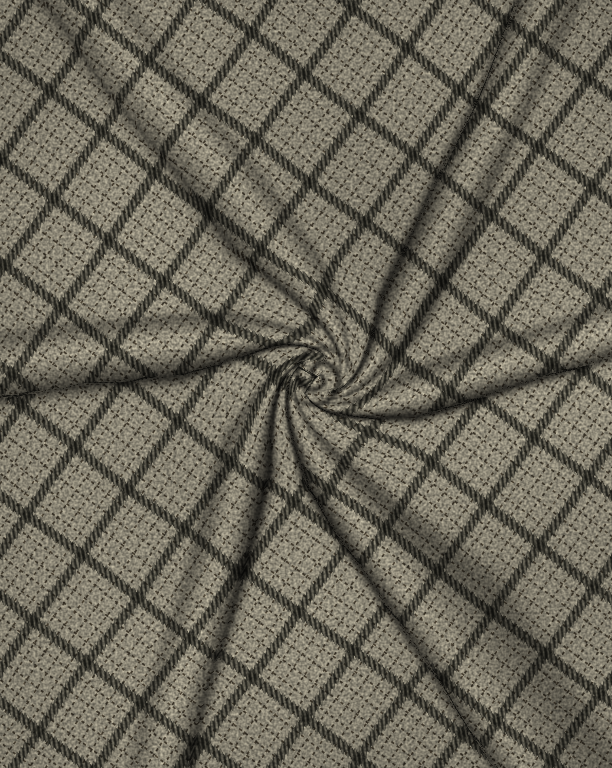
Give the GLSL for this texture, as a Shadertoy shader.

```glsl
// Checked wool cloth gathered into a central swirl with six radiating folds.
#define CENTER vec2(0.414, 0.510)
#define TWIST 0.066
#define CUT_ANGLE -0.349
#define CELL vec2(0.088, 0.107)
#define BAND_HALF 0.0066
#define THREAD_HALF 0.0011
#define STITCH 0.0086
#define FLECK 0.40
#define WOOL vec3(0.572, 0.550, 0.482)
#define CHARCOAL vec3(0.090, 0.090, 0.072)
#define BROWN vec3(0.190, 0.160, 0.115)
#define TAU 6.2831853

// Fold: angle from the cut, left width, left shadow, right shadow
const vec4 FOLDS[6] = vec4[6](
    vec4(0.68, 0.030, 0.38, 0.62), vec4(1.48, 0.034, 0.58, 0.48),
    vec4(2.58, 0.050, 0.42, 0.30), vec4(3.61, 0.046, 0.58, 0.36),
    vec4(4.80, 0.036, 0.66, 0.36), vec4(5.67, 0.090, 0.44, 0.62));

// Shift of the check in the sector that follows each fold
const vec2 SHIFTS[6] = vec2[6](
    vec2(0.728, 0.535), vec2(0.282, 0.516), vec2(0.358, 0.473),
    vec2(0.753, 0.237), vec2(0.840, 0.305), vec2(1.160, 0.695));

vec2 gradientAt(vec2 cell) {
    float h = fract(sin(dot(cell, vec2(127.1, 311.7))) * 43758.55);
    return vec2(cos(h * TAU), sin(h * TAU));
}

float gradientNoise(vec2 p) {
    vec2 i = floor(p), f = fract(p);
    vec2 u = f * f * f * (f * (f * 6.0 - 15.0) + 10.0);
    vec2 e = vec2(1.0, 0.0);
    float low = mix(dot(gradientAt(i), f), dot(gradientAt(i + e), f - e), u.x);
    float high = mix(dot(gradientAt(i + e.yx), f - e.yx),
                     dot(gradientAt(i + 1.0), f - 1.0), u.x);
    return mix(low, high, u.y);
}

// Darkening that builds up over a roll and ends abruptly on the flat cloth
float crease(float d, float width) {
    float e = (d - width) / (width * (d < width ? 0.55 : 0.28));
    return exp(-e * e);
}

vec2 stroke(vec2 d, float halfWidth) {
    float soft = 0.7 / iResolution.y;
    return 1.0 - smoothstep(halfWidth - soft, halfWidth + soft, d);
}

vec2 distanceToLine(vec2 g) {
    return abs(fract(g + 0.5) - 0.5);
}

// Charcoal bands in x, fine dashed threads in y
vec2 checkPattern(vec2 g) {
    vec2 cloth = g * CELL;
    vec2 fromBand = distanceToLine(g) * CELL;
    float twill = sin((cloth.x + cloth.y) * TAU / STITCH);
    vec2 bands = stroke(fromBand + 0.0018 * twill, BAND_HALF);
    bands *= 0.60 + 0.28 * twill;
    float band = 1.0 - (1.0 - bands.x) * (1.0 - bands.y);

    vec2 threads = stroke(distanceToLine(g * 5.0) * CELL / 5.0, THREAD_HALF);
    vec2 dashes = smoothstep(-0.4, 0.4, sin(cloth.yx * TAU / STITCH));
    threads *= dashes * step(0.1 * CELL, fromBand);
    return vec2(band, max(threads.x, threads.y));
}

void mainImage(out vec4 fragColor, in vec2 fragCoord) {
    vec2 p = fragCoord / iResolution.y;
    vec2 rel = p - CENTER;
    float r = max(length(rel), 0.001);
    float theta = atan(rel.y, rel.x);
    float turn = TWIST / max(r, 0.028);
    float phi = mod(theta + turn - CUT_ANGLE, TAU);

    // Folds shade the cloth; the check jumps where a roll hides the flat part
    float light = 1.0;
    vec2 shift = SHIFTS[5];
    float wander = 0.010 * gradientNoise(p * 5.0) * smoothstep(0.08, 0.3, r);
    float fade = mix(1.0, 0.64, smoothstep(0.12, 0.5, r));
    fade *= smoothstep(0.012, 0.05, r);
    for (int i = 0; i < 6; i++) {
        vec4 fold = FOLDS[i];
        float s = r * (phi - fold.x) + wander;
        float left = min(fold.y, 0.26 * r);
        float right = min(0.034, 0.24 * r);
        light *= 1.0 - fade * fold.z * crease(s, left);
        light *= 1.0 - fade * fold.w * crease(-s, right);
        light *= 1.0 + 0.10 * exp(-s * s / (right * right * 0.5));
        float seam = fold.z > fold.w ? left : -right;
        float line = (s - seam) / 0.0045;
        light *= 1.0 - 0.30 * fade * exp(-line * line);
        shift = mix(shift, SHIFTS[i], smoothstep(-0.003, 0.003, s - seam));
    }

    // Rolled cloth inside the knot
    float coil = 0.5 + 0.5 * sin(2.0 * theta + r * TAU / 0.021);
    float knot = 1.0 - smoothstep(0.030, 0.055, r);
    light *= 1.0 - 0.58 * knot * coil * coil;

    // The check turns with the cloth near the knot
    float spin = 0.45 * turn * smoothstep(0.17, 0.03, r);
    float c = cos(spin), sn = sin(spin);
    vec2 q = CENTER + mat2(c, sn, -sn, c) * rel;
    q += 0.005 * vec2(gradientNoise(p * 7.0), gradientNoise(p * 7.0 + 31.0));
    q.y = 1.0 - q.y;
    vec2 g = vec2(dot(q, vec2(9.21, 6.60)), dot(q, vec2(5.64, -7.42))) - shift;
    vec2 pattern = checkPattern(g);

    // Wool flecks and broad, uneven light
    float fleck = gradientNoise(p * 235.0) + 0.8 * gradientNoise(p * 363.0 + 17.3);
    vec3 color = mix(WOOL, BROWN, 0.85 * pattern.y);
    color = mix(color, CHARCOAL, pattern.x);
    color *= 1.0 + FLECK * fleck;
    light *= 0.97 + 0.14 * gradientNoise(p * 3.0 + 4.0);
    light *= 1.0 - 0.28 * dot(rel, rel);
    fragColor = vec4(clamp(color * light, 0.0, 1.0), 1.0);
}
```
